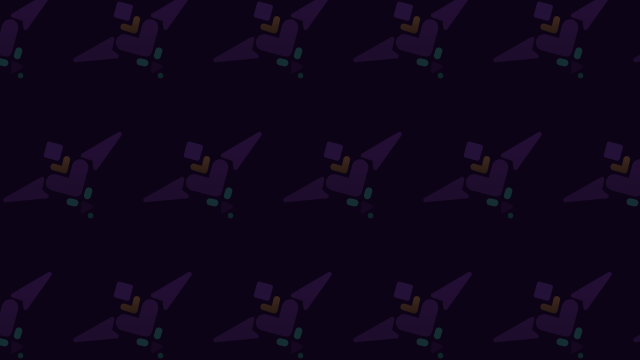
This pattern is drawn by a Shadertoy shader. Its source:

```glsl
const float CELL = 252.0;              // motif units per repeat
const float REPEATS_DOWN = 18.0 / 7.0; // repeats per canvas height
const vec2 ORIGIN = vec2(2.491, 1.301); // one motif centre, in repeats

const vec3 NIGHT = vec3(0.050, 0.010, 0.090);
const vec3 PLUM = vec3(0.122, 0.050, 0.182);
const vec3 VIOLET = vec3(0.138, 0.066, 0.215);
const vec3 DUSK = vec3(0.085, 0.026, 0.130);
const vec3 BRONZE = vec3(0.200, 0.130, 0.095);
const vec3 TEAL = vec3(0.080, 0.180, 0.200);

float sdCapsule(vec2 p, vec2 a, vec2 b, float radius) {
    vec2 pa = p - a, ba = b - a;
    float t = clamp(dot(pa, ba) / dot(ba, ba), 0.0, 1.0);
    return length(pa - ba * t) - radius;
}

float sdRoundBox(vec2 p, vec2 halfSize, float radius) {
    vec2 d = abs(p) - halfSize + radius;
    return length(max(d, 0.0)) + min(max(d.x, d.y), 0.0) - radius;
}

float sdRoundQuad(vec2 p, vec2 a, vec2 b, vec2 c, vec2 d, float radius) {
    vec2 corners[4] = vec2[4](a, b, c, d);
    float nearest = 1e9, side = 1.0;
    for (int i = 0; i < 4; i++) {
        vec2 start = corners[i], end = corners[(i + 1) % 4];
        vec2 edge = end - start, w = p - start;
        vec2 gap = w - edge * clamp(dot(w, edge) / dot(edge, edge), 0.0, 1.0);
        nearest = min(nearest, dot(gap, gap));
        bvec3 crossing = bvec3(p.y >= start.y, p.y < end.y,
                               edge.x * w.y > edge.y * w.x);
        if (all(crossing) || all(not(crossing))) side = -side;
    }
    return side * sqrt(nearest) - radius;
}

vec3 paint(vec3 base, vec3 ink, float dist, float pixel) {
    return mix(base, ink, 1.0 - smoothstep(-0.5 * pixel, 0.5 * pixel, dist));
}

// Staggered grid: every other row slides by half a repeat
vec2 brickCell(vec2 p) {
    p.x += 0.5 * mod(floor(p.y + 0.5), 2.0);
    return fract(p + 0.5) - 0.5;
}

vec3 shipMotif(vec2 p, float pixel) {
    // x runs from nose to tail, y is folded across the mirror axis
    vec2 along = vec2(0.5, -0.866), across = vec2(0.866, 0.5);
    vec2 q = vec2(dot(p, along), abs(dot(p, across)));

    // Soft light from above
    float shade = 1.0 + 0.0016 * p.y;
    vec3 color = NIGHT;

    // Wings
    float wing = sdRoundQuad(q, vec2(-22.5, 118.5), vec2(-22.0, 42.5),
                             vec2(-6.0, 57.0), vec2(8.5, 51.0), 4.0);
    color = paint(color, PLUM * shade, wing, pixel);

    // Hull: two lobes meeting in a squarer tail corner
    float hull = sdCapsule(q, vec2(-6.0, 27.0), vec2(20.5, 0.5), 14.8);
    vec2 diagonal = vec2(q.x + q.y, q.x - q.y) * 0.7071;
    hull = min(hull, sdRoundBox(diagonal - 14.5, vec2(14.8), 10.0));
    color = paint(color, PLUM * shade, hull, pixel);

    // Nose block and chevron
    vec2 nose = vec2(q.x + 55.5 + q.y, q.x + 55.5 - q.y) * 0.7071;
    color = paint(color, VIOLET, sdRoundBox(nose, vec2(14.8), 4.0), pixel);
    float chevron = sdCapsule(q, vec2(-30.5, 13.5), vec2(-16.0, 0.0), 6.0);
    vec3 bronze = BRONZE * (1.0 + 0.014 * (p.y - 22.0));
    color = paint(color, bronze, chevron, pixel);

    // Thrusters, nozzle and exhaust dot
    float thruster = sdCapsule(q, vec2(38.5, 19.5), vec2(44.5, 13.0), 6.3);
    color = paint(color, TEAL, thruster, pixel);
    float nozzle = sdRoundQuad(q, vec2(52.0, 0.0), vec2(65.0, 9.0),
                               vec2(65.0, -1.0), vec2(52.0, -1.0), 3.0);
    color = paint(color, DUSK, nozzle, pixel);
    float dotDist = length(q - vec2(78.5, 0.0)) - 5.0;
    return paint(color, TEAL * 0.8, dotDist, pixel);
}

void mainImage(out vec4 fragColor, in vec2 fragCoord) {
    vec2 repeats = fragCoord / iResolution.y * REPEATS_DOWN - ORIGIN;
    float pixel = 1.4 * CELL * REPEATS_DOWN / iResolution.y;
    fragColor = vec4(shipMotif(brickCell(repeats) * CELL, pixel), 1.0);
}
```
